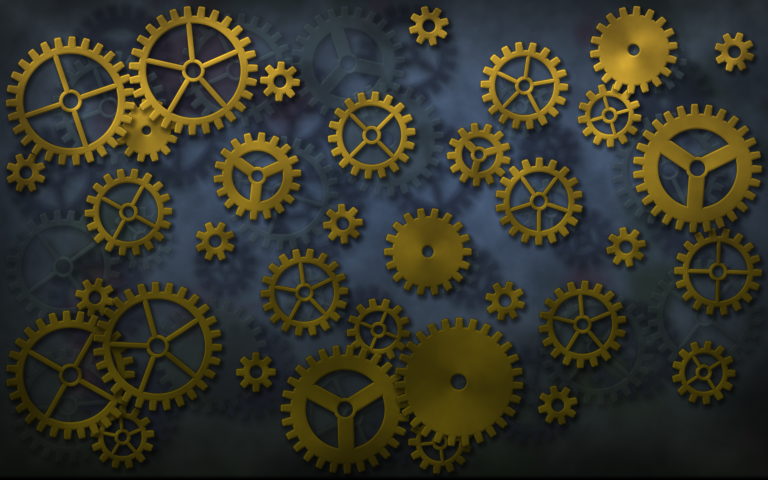
Give the GLSL for this pattern, as a Shadertoy shader.

```glsl
// Brass gearwheels scattered over a dim, stained blue wall.
// Each layer is a turned, jittered lattice of gear distance functions:
// blurred dark wheels at the back, pale ghosts, then bevelled brass in front.

const float TAU = 6.2831853;

vec3 hash3(vec2 p) {
    vec3 q = fract(p.xyx * vec3(0.1031, 0.1030, 0.0973));
    q += dot(q, q.yxz + 33.33);
    return fract((q.xxy + q.yzz) * q.zyx);
}

float noise(vec2 p) {
    vec2 i = floor(p), f = fract(p);
    f = f * f * (3.0 - 2.0 * f);
    return mix(mix(hash3(i).x, hash3(i + vec2(1, 0)).x, f.x),
               mix(hash3(i + vec2(0, 1)).x, hash3(i + vec2(1, 1)).x, f.x), f.y);
}

float fbm(vec2 p) {
    float sum = 0.0, amp = 0.5;
    for (int i = 0; i < 5; i++) {
        sum += amp * noise(p);
        p = mat2(1.6, 1.2, -1.2, 1.6) * p + 7.3;
        amp *= 0.5;
    }
    return sum;
}

// Folds the plane into n equal sectors around the x axis
vec2 foldSectors(vec2 p, float n) {
    float a = atan(p.y, p.x) * n / TAU;
    a = (a - floor(a + 0.5)) * TAU / n;
    return length(p) * vec2(cos(a), sin(a));
}

// Signed distance to a gear of outer radius R; kind picks spokes or a solid disc
float gear(vec2 p, float R, float kind) {
    float r = length(p);
    float body = R - 0.011 - 0.065 * R;
    vec2 t = foldSectors(p, floor(R * 200.0 + 0.5));
    vec2 box = abs(t - vec2(R - 0.014, 0)) - vec2(0.010, 0.0035 + 0.08 * (R - t.x));
    float tooth = length(max(box, 0.0)) + min(max(box.x, box.y), 0.0) - 0.004;
    float d = min(r - body, tooth);

    float bore = R < 0.05 ? 0.30 * R : 0.10 * R + 0.002;
    if (R > 0.05 && kind < 0.86) {
        bool heavy = kind > 0.72;
        float spokes = heavy ? 3.0 : kind < 0.45 ? 4.0 : 5.0;
        float inner = body - (heavy ? 0.25 * R : 0.008 + 0.07 * R);
        float halfWidth = heavy ? 0.13 * R : 0.0025 + 0.027 * R;
        vec2 s = foldSectors(p, spokes);
        float window = max(max(r - inner, bore + 0.009 - r), halfWidth - abs(s.y));
        d = max(d, -window);
    }
    return max(d, bore - r);
}

// Paints one lattice of gears over col; sizes holds the large and small radius
vec3 drawGears(vec3 col, vec2 p, float cell, vec2 origin, vec2 sizes,
               float blur, vec3 tint, float opacity) {
    vec2 canvas = vec2(iResolution.x / iResolution.y, 1.0);
    mat2 turn = mat2(0.94, 0.342, -0.342, 0.94);
    vec2 home = floor(p * turn / cell + origin);
    float soft = max(blur, 0.8 / iResolution.y);
    for (int j = -1; j <= 1; j++)
    for (int i = -1; i <= 1; i++) {
        vec2 id = home + vec2(i, j);
        vec3 rnd = hash3(id + origin * 37.0 + 51.0);
        vec3 rnd2 = hash3(id + origin * 19.0 + 113.0);
        float R = rnd.z < 0.55 ? sizes.x : sizes.y;
        vec2 centre = turn * ((id + 0.5 + 0.24 * (rnd.xy - 0.5) - origin) * cell);

        // Keep whole wheels inside the canvas
        vec2 kept = clamp(centre, vec2(R + 0.012), canvas - R - 0.012);
        if (distance(kept, centre) > 0.6 * R) continue;
        vec2 q = p - kept;
        if (length(q) > R + 0.04) continue;
        float spin = rnd2.x * TAU;
        mat2 rot = mat2(cos(spin), sin(spin), -sin(spin), cos(spin));
        float d = gear(rot * q, R, rnd2.y);

        // Drop shadow, bevel towards the upper left, brushed conical sheen
        float shade = gear(rot * (q + vec2(-0.004, 0.006)), R, rnd2.y);
        col *= 1.0 - 0.5 * opacity * smoothstep(0.010 + blur, -0.006, shade);
        float lit = gear(rot * (q + vec2(-0.002, 0.003)), R, rnd2.y) - d;
        float edge = smoothstep(-0.006, -0.001, d);
        float sheen = 0.95 + 0.14 * cos(2.0 * atan(q.y, q.x) + spin);
        sheen += 0.35 * edge * clamp(lit / 0.0036, -1.0, 1.0);
        sheen *= 1.0 - 0.35 * smoothstep(-0.0025, 0.0005, d);
        col = mix(col, tint * sheen, opacity * smoothstep(soft, -soft, d));
    }
    return col;
}

void mainImage(out vec4 fragColor, in vec2 fragCoord) {
    vec2 p = fragCoord / iResolution.y;
    vec2 uv = fragCoord / iResolution.xy;

    // Wall: blue glow above the middle, dark floor, cloudy stains
    float stain = fbm(p * 6.0), grain = fbm(p * 24.0 + 9.0);
    vec2 g = (uv - vec2(0.54, 0.64)) * vec2(1.5, 2.5);
    vec3 col = mix(vec3(0.085, 0.095, 0.075), vec3(0.20, 0.22, 0.22), smoothstep(0.05, 0.85, uv.y));
    col = mix(col, vec3(0.26, 0.33, 0.44), 0.9 * exp(-dot(g, g)));
    col *= 0.62 + 0.45 * stain + 0.35 * grain;
    col = mix(col, vec3(0.17, 0.09, 0.13), 0.5 * smoothstep(0.55, 0.75, fbm(p * 5.0 + 31.0)));
    col = mix(col, vec3(0.10, 0.14, 0.08), 0.5 * smoothstep(0.52, 0.75, fbm(p * 4.0 + 57.0)));

    // Out of focus wheels, then pale translucent ones
    float light = smoothstep(0.0, 0.75, uv.y);
    col = drawGears(col, p, 0.25, vec2(0.21, 0.37), vec2(0.10, 0.06), 0.012, vec3(0.10, 0.11, 0.17), 0.45);
    vec3 ghost = mix(vec3(0.13, 0.15, 0.12), vec3(0.29, 0.36, 0.37), light);
    col = drawGears(col, p, 0.27, vec2(0.73, 0.11), vec2(0.12, 0.067), 0.003, ghost, 0.38);

    // Brass wheels, lit from the top; small ones sit in the lattice gaps
    vec3 brass = mix(vec3(0.28, 0.24, 0.035), vec3(0.74, 0.59, 0.19), smoothstep(0.2, 1.05, uv.y));
    brass *= 0.78 + 0.45 * fbm(p * 14.0 + 3.0);
    col = drawGears(col, p, 0.285, vec2(0.5), vec2(0.067, 0.042), 0.0, brass, 1.0);
    col = drawGears(col, p, 0.285, vec2(0.0), vec2(0.135, 0.092), 0.0, brass, 1.0);

    // Darkened, ragged borders
    vec2 rim = min(uv, 1.0 - uv);
    col *= mix(0.6, 1.0, smoothstep(-0.02, 0.12, min(rim.x, rim.y) + 0.06 * (stain - 0.5)));
    col *= smoothstep(0.0, 0.012, uv.y);
    fragColor = vec4(col, 1.0);
}
```
